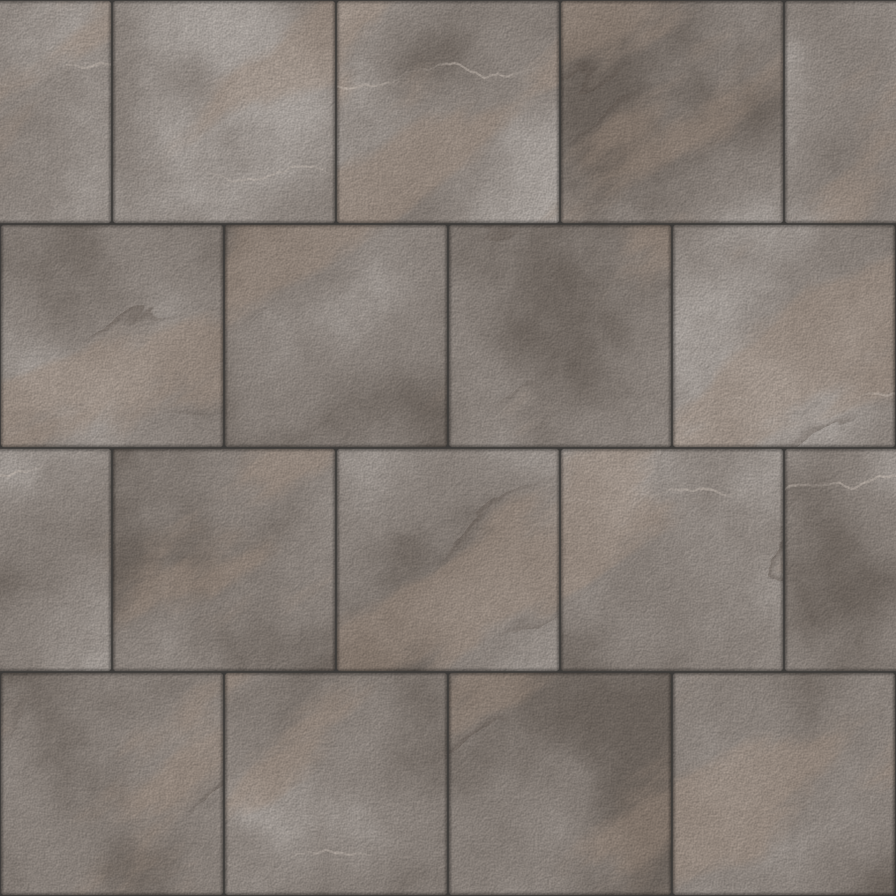
This texture is drawn by a Shadertoy shader. Its source:

```glsl
// Stone paving: four rows of four square slabs in running bond, thin dark joints.
// Each slab samples its own region of layered gradient noise for cloudy tone,
// slanted tan stains, dark stain rims and pale veins; a fine relief is lit from one side.

const float TILES = 4.0;
const float JOINT_HALF_WIDTH = 0.0035;  // in slab units
const float CORNER_RADIUS = 0.020;

const vec3 STONE = vec3(0.527, 0.496, 0.472);
const vec3 PALE  = vec3(0.640, 0.615, 0.595);
const vec3 DARK  = vec3(0.410, 0.378, 0.352);
const vec3 TAN   = vec3(0.600, 0.530, 0.475);
const vec3 RIM   = vec3(0.340, 0.300, 0.272);
const vec3 VEIN  = vec3(0.720, 0.680, 0.645);
const vec3 JOINT = vec3(0.235, 0.228, 0.220);

// Integer hash giving two values in 0..1
vec2 hash2(vec2 cell) {
    uvec2 k = uvec2(ivec2(cell)) * uvec2(1597u, 3571u);
    uint n = (k.x ^ k.y) * 747796u + 28913u;
    n = (n ^ (n >> 15)) * 739397u;
    n ^= n >> 13;
    n *= 668265u;
    n ^= n >> 16;
    return vec2(n & 65535u, n >> 16) / 65535.0;
}

float cornerSlope(vec2 cell, vec2 offset) {
    float angle = 6.28319 * hash2(cell).x;
    return dot(vec2(cos(angle), sin(angle)), offset);
}

float gradientNoise(vec2 p) {
    vec2 i = floor(p), f = p - i;
    vec2 w = f * f * f * (f * (f * 6.0 - 15.0) + 10.0);
    vec2 e = vec2(1.0, 0.0);
    float low  = mix(cornerSlope(i, f), cornerSlope(i + e, f - e), w.x);
    float high = mix(cornerSlope(i + e.yx, f - e.yx), cornerSlope(i + 1.0, f - 1.0), w.x);
    return mix(low, high, w.y);
}

float fbm(vec2 p, int octaves) {
    float sum = 0.0, amplitude = 1.0;
    for (int i = 0; i < octaves; i++) {
        sum += amplitude * gradientNoise(p);
        p = mat2(1.6, 1.2, -1.2, 1.6) * p + 17.3;
        amplitude *= 0.5;
    }
    return sum;
}

// Distance inside the rounded outline of a unit slab
float slabInset(vec2 local, float radius) {
    vec2 q = abs(local - 0.5) - 0.5 + radius;
    return radius - length(max(q, 0.0)) - min(max(q.x, q.y), 0.0);
}

// Fine height field of the rough surface
float relief(vec2 p) {
    return 0.8 * gradientNoise(p * vec2(46.0, 56.0))
         + 0.8 * gradientNoise(p * 97.0 + 5.0);
}

// Wandering hairline crossing a slab, fading along its length
float veinMask(vec2 local, vec2 seed, float pixel) {
    float height = mix(0.08, 0.92, seed.x) + (seed.y - 0.6) * 0.5 * (local.x - 0.5);
    height += 0.10 * fbm(vec2(local.x * 2.5, seed.x * 60.0), 5);
    float gaps = smoothstep(-0.3, 0.25, gradientNoise(vec2(local.x * 2.5, seed.y * 40.0)));
    float width = 0.002 + 0.003 * gaps;
    return gaps * (1.0 - smoothstep(width * 0.3, width + pixel, abs(local.y - height)));
}

vec3 slabColor(vec2 local, vec2 id, float pixel) {
    vec2 seed = hash2(id + 31.0);
    vec2 p = local + floor(seed * 90.0) * 3.0;

    // Cloudy tone, with a shift per slab
    float cloud = fbm(p * 1.1, 6) + (seed.x - 0.5) * 0.6;
    vec3 color = mix(STONE, PALE, smoothstep(-0.05, 0.75, cloud));
    color = mix(color, DARK, smoothstep(-0.05, 0.75, -cloud));

    // Broad stains stretched along a rising diagonal
    vec2 slanted = mat2(0.50, -0.95, 0.35, 1.35) * p;
    float stain = fbm(slanted + 40.0, 6);
    float stained = smoothstep(0.10, 0.36, stain);
    color = mix(color, TAN, 0.45 * stained);

    // Dark band that fades out from one sharp side of the stain edge
    float rim = smoothstep(0.06, 0.08, stain) * smoothstep(0.18, 0.08, stain);
    float rimPatch = smoothstep(0.05, 0.45, gradientNoise(p * 1.7 + 8.0));
    color = mix(color, RIM, 0.35 * rim * rimPatch * step(0.5, seed.y));

    // Pale veins on some slabs
    vec2 veinSeed = hash2(id + 77.0);
    color = mix(color, VEIN, 0.55 * veinMask(local, veinSeed, pixel) * step(0.4, seed.x));

    // Side-lit roughness and sharp speckle
    float lit = relief(p + vec2(-0.004, 0.005)) - relief(p);
    float speckle = gradientNoise(p * 113.0 + 9.0) + 0.5 * gradientNoise(p * 23.0);
    return color * (1.0 - 0.105 * lit + 0.085 * speckle);
}

void mainImage(out vec4 fragColor, in vec2 fragCoord) {
    vec2 p = TILES * fragCoord / iResolution.y;
    float pixel = TILES / iResolution.y;

    // Odd rows are shifted by half a slab
    float row = floor(p.y);
    p.x += 0.5 * mod(row, 2.0);
    vec2 id = vec2(mod(floor(p.x), TILES), row);
    vec2 local = fract(p);

    // Softly shaded slab edge, then the joint
    float inset = slabInset(local, CORNER_RADIUS) - JOINT_HALF_WIDTH;
    vec3 color = slabColor(local, id, pixel);
    color *= mix(0.62, 1.0, smoothstep(-0.004, 0.020, inset));
    color = mix(JOINT, color, smoothstep(-0.7 * pixel, 0.7 * pixel, inset));
    fragColor = vec4(color, 1.0);
}
```
